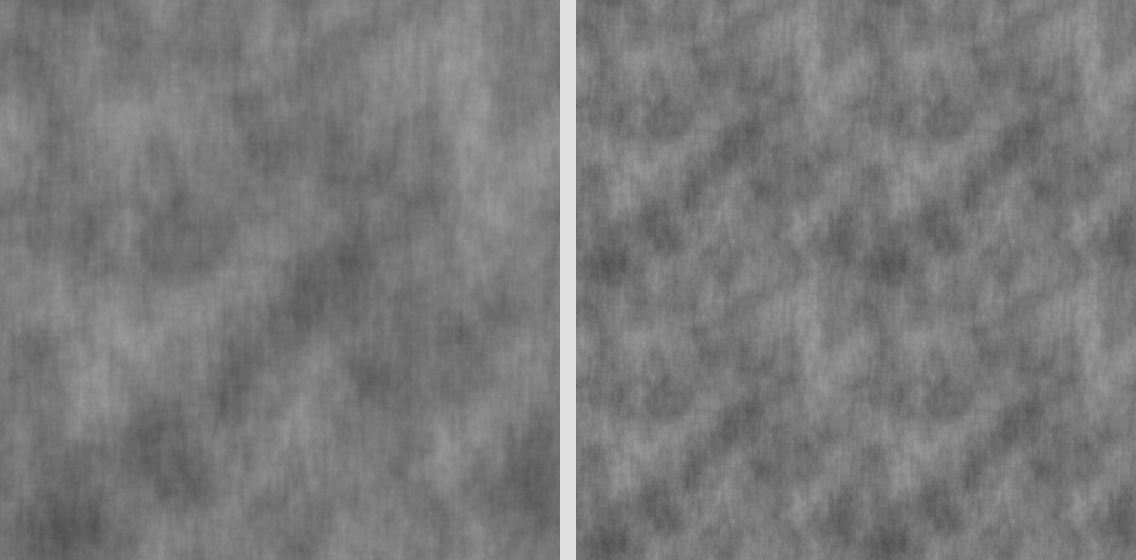
Left, the tile; right, the same tile 2 across and 2 down.
Write a Shadertoy shader that draws this texture.

```glsl
// Soft grey clouded cloth: blotchy fractal clouds leaning along the diagonal,
// overlaid with faint vertical fibres and weaker horizontal ones.
// Every layer is gradient noise on a wrapping lattice, so the canvas tiles.

const float TAU = 6.2831853;
const float MEAN_GREY = 0.475;
const int CLOUD_OCTAVES = 7;

// Pseudo-random value in 0..1 for a lattice cell
float hash(vec2 cell, float seed) {
    vec3 p = fract(vec3(cell.xyx + seed * 17.31) * vec3(0.1031, 0.1030, 0.0973));
    p += dot(p, p.yzx + 33.33);
    return fract((p.x + p.y) * p.z);
}

// Slope contribution of one lattice corner, wrapped at the period
float corner(vec2 cell, vec2 offset, vec2 period, float seed) {
    float angle = TAU * hash(mod(cell, period), seed);
    return dot(vec2(cos(angle), sin(angle)), offset);
}

// Gradient noise with period.x by period.y cells per unit of uv
float wrapNoise(vec2 uv, vec2 period, float seed) {
    vec2 p = uv * period;
    vec2 cell = floor(p);
    vec2 f = p - cell;
    vec2 w = f * f * f * (f * (f * 6.0 - 15.0) + 10.0);
    vec2 e = vec2(1.0, 0.0);
    float low = mix(corner(cell, f, period, seed),
                    corner(cell + e.xy, f - e.xy, period, seed), w.x);
    float high = mix(corner(cell + e.yx, f - e.yx, period, seed),
                     corner(cell + e.xx, f - e.xx, period, seed), w.x);
    return mix(low, high, w.y);
}

// Sum of octaves, each twice as fine and weaker by gain
float clouds(vec2 uv, vec2 period, float gain, float seed) {
    float sum = 0.0;
    float amplitude = 1.0;
    for (int i = 0; i < CLOUD_OCTAVES; i++) {
        sum += amplitude * wrapNoise(uv, period, seed + float(i));
        amplitude *= gain;
        period *= 2.0;
    }
    return sum;
}

// Two sizes of stretched noise make thread-like streaks
float fibres(vec2 uv, vec2 period, float seed) {
    return wrapNoise(uv, period, seed)
         + 0.7 * wrapNoise(uv, period * 2.0, seed + 1.0);
}

void mainImage(out vec4 fragColor, in vec2 fragCoord) {
    vec2 uv = fragCoord / iResolution.xy;

    // Whole-number shear keeps the wrap while stretching along the diagonal
    vec2 diagonal = vec2(uv.x - uv.y, uv.x + uv.y);

    float grey = MEAN_GREY;
    grey += 0.100 * wrapNoise(diagonal, vec2(2.0, 1.0), 3.0);
    grey += 0.095 * wrapNoise(diagonal, vec2(5.0, 2.0), 9.0);
    grey += 0.135 * clouds(uv, vec2(4.0, 3.0), 0.69, 20.0);

    // Fine fibres, mostly upright, with faint cross threads
    grey += 0.030 * fibres(uv, vec2(72.0, 10.0), 40.0);
    grey += 0.010 * fibres(uv, vec2(14.0, 110.0), 50.0);

    fragColor = vec4(vec3(grey), 1.0);
}
```
